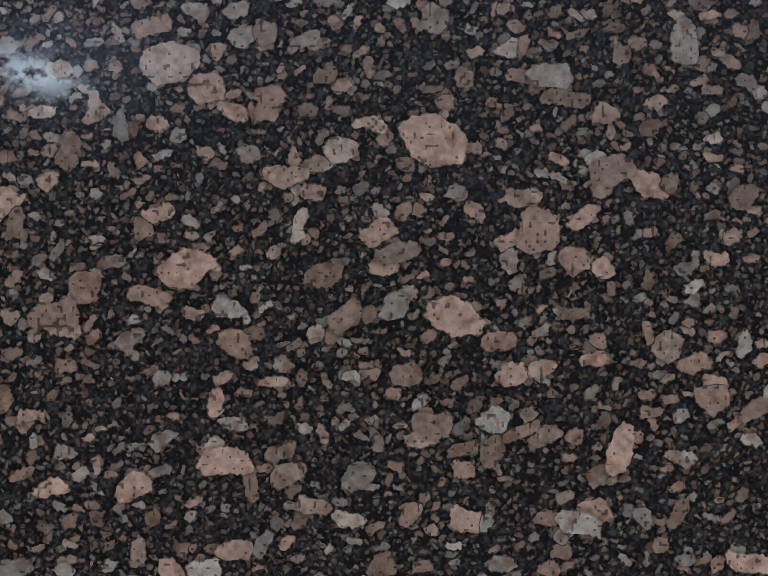
Write a Shadertoy shader that draws this texture.

```glsl
// Polished dark granite: tilted pinkish-grey feldspar crystals in a black matrix.
// Jittered grids of chipped boxes are painted from fine grains up to large
// crystals, then a cool sheen and a ragged window reflection are added.

const vec3 MATRIX_DARK = vec3(0.095, 0.095, 0.108);
const vec3 MATRIX_GREY = vec3(0.205, 0.205, 0.215);
const vec3 PINK_SPAR   = vec3(0.475, 0.405, 0.375);
const vec3 GREY_SPAR   = vec3(0.465, 0.455, 0.445);
const vec3 RUST        = vec3(0.36, 0.27, 0.24);
const vec3 SHEEN       = vec3(0.24, 0.28, 0.36);
const vec3 REFLECTION  = vec3(0.70, 0.76, 0.82);

vec3 hash3(vec2 cell, float seed) {
    vec3 q = fract(vec3(cell, seed) * vec3(0.1031, 0.1030, 0.0973));
    q += dot(q, q.yxz + 33.33);
    return fract((q.xxy + q.yxx) * q.zyx);
}

float noise(vec2 p, float seed) {
    vec2 i = floor(p), f = fract(p);
    f = f * f * (3.0 - 2.0 * f);
    float low  = mix(hash3(i, seed).x, hash3(i + vec2(1, 0), seed).x, f.x);
    float high = mix(hash3(i + vec2(0, 1), seed).x, hash3(i + vec2(1, 1), seed).x, f.x);
    return mix(low, high, f.y);
}

float fbm(vec2 p, float seed) {
    float sum = 0.0, amp = 0.53;
    for (int i = 0; i < 4; i++) {
        sum += amp * noise(p, seed + float(i));
        p = p * 2.03 + 7.1;
        amp *= 0.5;
    }
    return sum;
}

mat2 rotation(float a) {
    float c = cos(a), s = sin(a);
    return mat2(c, -s, s, c);
}

// Skewed box with cut corners
float chippedBox(vec2 p, vec2 size, float skew, float cut) {
    p.x += skew * p.y;
    vec2 d = abs(p) - size;
    float corner = (d.x + d.y) * 0.7 + cut * size.y;
    return max(max(d.x, d.y), corner);
}

// Surface colour of one crystal, chosen by its random id
vec3 sparColor(vec2 p, vec3 id, float brightness) {
    vec3 color = mix(PINK_SPAR, GREY_SPAR, smoothstep(0.3, 0.95, id.x));
    float rust = smoothstep(0.52, 0.8, fbm(p * 42.0, 31.0));
    color = mix(color, RUST, rust * 0.6);
    color *= 0.80 + 0.38 * id.y;
    color *= 0.76 + 0.46 * fbm(p * 95.0, 37.0);
    float pit = smoothstep(0.74, 0.9, noise(p * 150.0, 41.0));
    return color * brightness * (1.0 - 0.4 * pit);
}

// Paint one size class of crystals over the colour below
vec3 paintCrystals(vec3 below, vec2 p, float cell, float chance,
                   float brightness, float spread, float seed) {
    vec2 warp = vec2(noise(p * 2.2 / cell, seed + 5.0), noise(p * 2.2 / cell, seed + 6.0));
    vec2 q = p / cell + (warp - 0.5) * 0.24;
    vec2 base = floor(q);
    float nearest = 9.0, second = 9.0;
    vec3 id = vec3(0.0);
    for (int y = -1; y <= 1; y++) {
        for (int x = -1; x <= 1; x++) {
            vec2 c = base + vec2(x, y);
            vec3 place = hash3(c, seed), form = hash3(c, seed + 1.0), tone = hash3(c, seed + 2.0);
            if (place.z > chance) continue;
            float angle = 0.24 + (form.x - 0.5) * spread;
            if (tone.z > 0.86) angle += 1.1;
            float len = mix(0.24, 0.50, form.y);
            vec2 size = len * vec2(1.0, mix(0.42, 0.88, form.z * form.z));
            vec2 center = c + 0.5 + (place.xy - 0.5) * 0.8;
            float d = chippedBox(rotation(angle) * (q - center), size,
                                 (tone.y - 0.5) * 0.8, mix(0.3, 0.65, tone.x));
            if (d < nearest) { second = nearest; nearest = d; id = tone; }
            else second = min(second, d);
        }
    }
    float soft = max(0.0022, 0.8 / iResolution.y) / cell;
    float ragged = (noise(p * 170.0, seed + 8.0) - 0.5) * 0.0045 / cell;
    float cover = smoothstep(soft, -soft, nearest + ragged);
    cover *= mix(0.4, 1.0, smoothstep(0.0, 2.0 * soft, second - nearest));
    float rim = smoothstep(4.0 * soft, 0.0, nearest);
    return mix(below * (1.0 - 0.22 * rim), sparColor(p, id, brightness), cover);
}

vec3 darkMatrix(vec2 p) {
    float grain = 0.55 * noise(p * 210.0, 51.0) + 0.45 * noise(p * 95.0, 53.0);
    return mix(MATRIX_DARK, MATRIX_GREY, smoothstep(0.3, 0.85, grain));
}

// Cool light on the upper part and a bright streak at the upper left
vec3 addGloss(vec3 color, vec2 uv, vec2 p) {
    float veil = smoothstep(0.35, 1.0, uv.y) * (0.6 + 0.4 * fbm(p * 3.0, 61.0));
    color = mix(color, SHEEN, 0.13 * veil);
    vec2 corner = (uv - vec2(0.07, 0.90)) / vec2(0.16, 0.11);
    color += SHEEN * 0.32 * exp(-dot(corner, corner));
    vec2 streak = rotation(-0.3) * (p - vec2(0.055, 0.872)) / vec2(0.10, 0.034);
    float ragged = smoothstep(0.32, 0.68, fbm(p * vec2(38.0, 55.0), 67.0));
    return mix(color, REFLECTION, 0.9 * ragged * exp(-dot(streak, streak)));
}

void mainImage(out vec4 fragColor, in vec2 fragCoord) {
    vec2 uv = fragCoord / iResolution.xy;
    vec2 p = fragCoord / iResolution.y;
    float clump = 0.75 + 0.5 * fbm(p * 5.0, 71.0);

    vec3 color = darkMatrix(p);
    color = paintCrystals(color, p, 0.0115, 0.55, 0.66, 3.0, 101.0);
    color = paintCrystals(color, p, 0.019, 0.55 * clump, 0.76, 2.2, 201.0);
    color = paintCrystals(color, p, 0.036, 0.54 * clump, 0.90, 1.2, 301.0);
    color = paintCrystals(color, p, 0.064, 0.50, 1.0, 0.9, 401.0);
    color = paintCrystals(color, p, 0.105, 0.21, 1.02, 0.7, 501.0);

    fragColor = vec4(addGloss(color, uv, p), 1.0);
}
```
